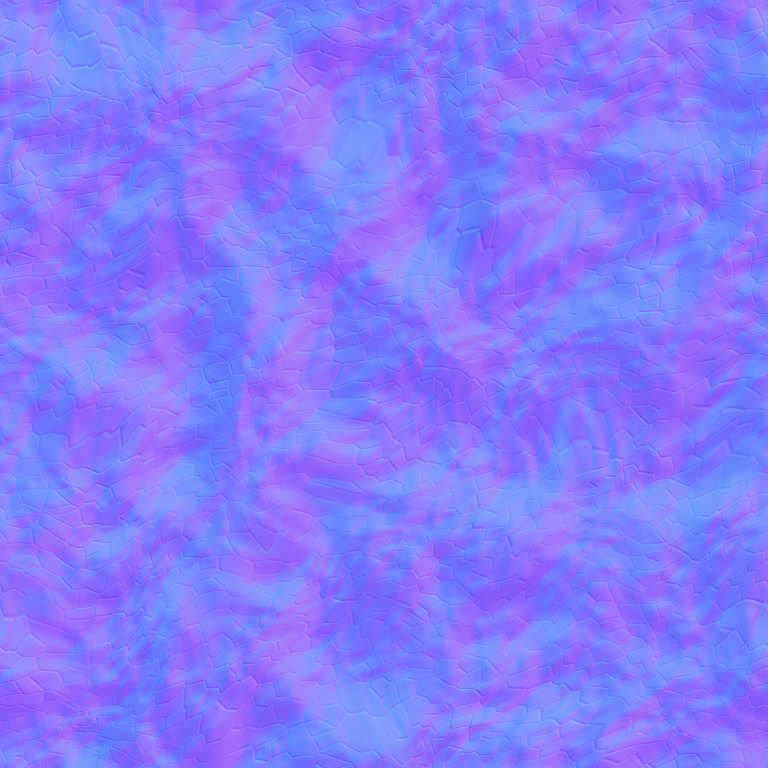
This texture map is drawn by a WebGL 1 fragment shader. Its source:

```glsl
precision highp float;
// Tangent-space normal map of crumpled, rolling leather split by a net of fine slanted creases.

uniform vec2 u_resolution;

// A lattice is (columns, rows, shear): whole numbers, so that it tiles the unit square.
const vec3 ROLLING_LATTICE = vec3(9.0, 7.0, 0.0);
const vec3 WARP_LATTICE = vec3(8.0, 8.0, 0.0);
const vec3 CREASE_LATTICE = vec3(40.0, 50.0, 22.0);
const vec3 WEAR_LATTICE = vec3(18.0, 18.0, 0.0);
const float RELIEF = 0.034;
const float WARP = 0.055;
const float STEEPEST = 0.3;
const float CREASE_WIDTH = 0.125;
const float CREASE_STEEPNESS = 0.27;
const float FACET_TILT = 0.05;
const vec2 BASE_TILT = vec2(-0.035, 0.04);

vec2 hash2(vec2 p, float seed) {
  vec3 q = fract(vec3(p.xyx + seed) * vec3(0.1031, 0.1030, 0.0973));
  q += dot(q, q.yzx + 33.33);
  return fract((q.xx + q.yz) * q.zy);
}

vec2 toLattice(vec2 uv, vec3 lattice) {
  return vec2(lattice.x * uv.x, lattice.y * uv.y - lattice.z * uv.x);
}

// Turns a gradient in lattice space into one in canvas space.
vec2 gradientToCanvas(vec2 g, vec3 lattice) {
  return vec2(lattice.x * g.x - lattice.z * g.y, lattice.y * g.y);
}

// Maps a cell to its representative inside one tile, following the shear.
vec2 wrapCell(vec2 cell, vec3 lattice) {
  float turns = floor((cell.x + 0.5) / lattice.x);
  cell += turns * vec2(-lattice.x, lattice.z);
  cell.y -= lattice.y * floor((cell.y + 0.5) / lattice.y);
  return cell;
}

vec2 corner(vec2 cell, vec3 lattice, float seed) {
  return hash2(wrapCell(cell, lattice), seed);
}

vec2 valueNoise(vec2 uv, vec3 lattice, float seed) {
  vec2 q = toLattice(uv, lattice);
  vec2 cell = floor(q);
  vec2 f = q - cell;
  f = f * f * f * (f * (f * 6.0 - 15.0) + 10.0);
  vec2 low = mix(corner(cell, lattice, seed), corner(cell + vec2(1.0, 0.0), lattice, seed), f.x);
  vec2 high = mix(corner(cell + vec2(0.0, 1.0), lattice, seed), corner(cell + 1.0, lattice, seed), f.x);
  return mix(low, high, f.y);
}

// Layered noise; finer layers lean slightly along the grain.
float rollingHeight(vec2 uv) {
  vec3 lattice = ROLLING_LATTICE;
  float amplitude = RELIEF;
  float height = 0.0;
  for (int i = 0; i < 4; i++) {
    height += amplitude * valueNoise(uv, lattice, 11.0 + 17.0 * float(i)).x;
    lattice = lattice * 2.0 + vec3(-1.0, 1.0, 3.0);
    amplitude *= 0.42;
  }
  return height;
}

vec2 rollingSlope(vec2 uv, float stepSize) {
  vec2 e = vec2(stepSize, 0.0);
  return vec2(rollingHeight(uv + e.xy) - rollingHeight(uv - e.xy),
              rollingHeight(uv + e.yx) - rollingHeight(uv - e.yx)) / (2.0 * stepSize);
}

// Flattens extreme slopes, which leaves even faces with crisp folds between them.
vec2 limitSlope(vec2 slope, float limit) {
  return slope * limit / sqrt(limit * limit + dot(slope, slope));
}

// Slope of the grooves along cell borders, plus a slight tilt of each cell.
vec2 creaseSlope(vec2 uv, vec3 lattice, float steepness) {
  vec2 q = toLattice(uv, lattice);
  vec2 home = floor(q);
  vec2 f = q - home;

  // Nearest cell point
  vec2 nearCell = vec2(0.0);
  vec2 nearPoint = vec2(100.0);
  for (int y = -1; y <= 1; y++) {
    for (int x = -1; x <= 1; x++) {
      vec2 offset = vec2(float(x), float(y));
      vec2 point = offset + corner(home + offset, lattice, 91.0) - f;
      if (dot(point, point) < dot(nearPoint, nearPoint)) {
        nearCell = offset;
        nearPoint = point;
      }
    }
  }

  // Nearest border and the direction across it
  float border = 100.0;
  vec2 across = vec2(1.0, 0.0);
  for (int y = -2; y <= 2; y++) {
    for (int x = -2; x <= 2; x++) {
      vec2 offset = nearCell + vec2(float(x), float(y));
      vec2 point = offset + corner(home + offset, lattice, 91.0) - f;
      vec2 gap = point - nearPoint;
      if (dot(gap, gap) > 0.0001) {
        float d = dot(0.5 * (point + nearPoint), normalize(gap));
        if (d < border) {
          border = d;
          across = normalize(gap);
        }
      }
    }
  }

  float t = clamp(border / CREASE_WIDTH, 0.0, 1.0);
  float wall = 6.75 * t * (1.0 - t) * (1.0 - t);
  vec2 tilt = corner(home + nearCell, lattice, 53.0) - 0.5;
  return FACET_TILT * tilt * t - steepness * wall * normalize(gradientToCanvas(across, lattice));
}

void main() {
  vec2 uv = gl_FragCoord.xy / u_resolution;
  vec2 warped = uv + WARP * (valueNoise(uv, WARP_LATTICE, 37.0) - 0.5);
  float wear = mix(0.3, 1.0, valueNoise(uv, WEAR_LATTICE, 71.0).x);
  vec2 slope = BASE_TILT + limitSlope(rollingSlope(warped, 0.001), STEEPEST)
             + creaseSlope(warped, CREASE_LATTICE, CREASE_STEEPNESS * wear);
  vec3 normal = normalize(vec3(-slope, 1.0));
  gl_FragColor = vec4(normal * 0.5 + 0.5, 1.0);
}
```
